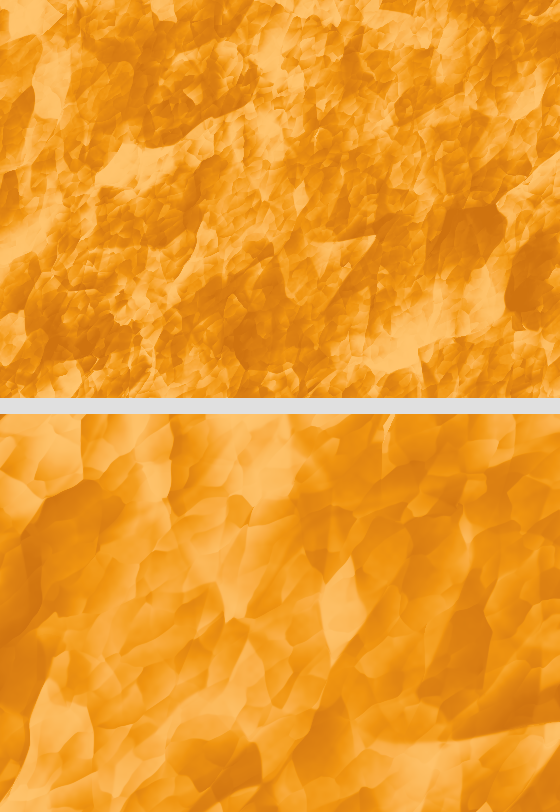
Top: the whole. Bottom: its middle third, enlarged.
Give the GLSL for this texture, as a WebGL 1 fragment shader.

```glsl
precision highp float;
// Crumpled orange paper: sharp facets, soft bends and fine creases lit from one side.

uniform vec2 u_resolution;

vec3 hash(vec2 cell) {
  vec3 a = fract(cell.xyx * vec3(0.1031, 0.1030, 0.0973));
  a += dot(a, a.yxz + 33.33);
  return fract((a.xxy + a.yzz) * a.zyx);
}

// Smooth value noise with two independent channels, 0 to 1
vec2 noise(vec2 p) {
  vec2 i = floor(p), f = fract(p);
  f = f * f * (3.0 - 2.0 * f);
  vec2 low = mix(hash(i).xy, hash(i + vec2(1.0, 0.0)).xy, f.x);
  vec2 high = mix(hash(i + vec2(0.0, 1.0)).xy, hash(i + 1.0).xy, f.x);
  return mix(low, high, f.y);
}

// Light on irregular facets: each cell has its own tilt and bend,
// blended across a narrow border
float facets(vec2 p, float sharpness) {
  vec2 home = floor(p);
  float light = 0.0, total = 0.0;
  for (int y = -1; y <= 1; y++) {
    for (int x = -1; x <= 1; x++) {
      vec2 cell = home + vec2(float(x), float(y));
      vec2 offset = p - cell - hash(cell).xy;
      vec3 tilt = hash(cell + 71.0) * 2.0 - 1.0;
      float weight = exp(-sharpness * dot(offset, offset)) + 1e-30;
      light += weight * (0.75 * tilt.z + 2.6 * dot(tilt.xy, offset));
      total += weight;
    }
  }
  return light / total;
}

// Thin wrinkle along a noise contour: bright on one flank, dark on the other
float wrinkle(vec2 p) {
  float side = (noise(p).x - 0.5) / 0.035;
  return side * exp(-0.5 * side * side);
}

vec3 paperColor(float v) {
  vec3 c = mix(vec3(0.81, 0.45, 0.06), vec3(0.85, 0.49, 0.07), smoothstep(0.0, 0.065, v));
  c = mix(c, vec3(0.89, 0.53, 0.07), clamp((v - 0.065) / 0.175, 0.0, 1.0));
  c = mix(c, vec3(0.94, 0.58, 0.06), clamp((v - 0.24) / 0.22, 0.0, 1.0));
  c = mix(c, vec3(0.96, 0.63, 0.14), clamp((v - 0.46) / 0.195, 0.0, 1.0));
  c = mix(c, vec3(0.98, 0.68, 0.27), clamp((v - 0.655) / 0.165, 0.0, 1.0));
  c = mix(c, vec3(0.99, 0.74, 0.38), clamp((v - 0.82) / 0.125, 0.0, 1.0));
  return mix(c, vec3(1.0, 0.77, 0.43), clamp((v - 0.945) / 0.055, 0.0, 1.0));
}

void main() {
  vec2 uv = gl_FragCoord.xy / u_resolution;
  vec2 p = gl_FragCoord.xy / u_resolution.y;

  // Broad drift: lighter toward the right
  float light = 0.4 * (uv.x - 0.5) - 0.08;

  // Folds from large to small, stretched along a steep rising diagonal
  float frequency = 2.7;
  float crumpling = 0.55 + 0.9 * noise(p * 4.0 + 19.0).x;
  for (int i = 0; i < 5; i++) {
    float level = float(i);
    float angle = 1.1 + 0.45 * cos(level * 2.4);
    float c = cos(angle), s = sin(angle);
    vec2 q = mat2(c, -s, s, c) * p * vec2(0.65, 1.15) * frequency + level * 17.3;
    q += 0.45 * (noise(q * 1.1 + 5.0) - 0.5) + 0.1 * (noise(q * 3.7) - 0.5);
    q += 0.12 * light;  // small folds break at the larger creases

    float strength = i == 0 ? 0.4 : 0.9 * pow(0.78, level - 1.0);
    if (i > 2) strength *= crumpling * 0.9;
    light += strength * facets(q, min(85.0, 1700.0 / frequency));
    frequency *= 2.0;
  }

  // Fine creases in two directions, then paper grain
  vec2 bent = p + 0.03 * noise(p * 14.0);
  light += 0.5 * crumpling * wrinkle(vec2(bent.x + 0.5 * bent.y, bent.y - 0.4 * bent.x) * 6.0);
  light += 0.35 * crumpling * wrinkle(vec2(bent.x - 0.6 * bent.y, bent.y) * 9.0 + 40.0);
  light += 0.2 * (noise(p * 190.0).x - 0.5);

  // Spread the light evenly over the range of tones
  float tone = 1.0 / (1.0 + exp(-1.6 * light));
  gl_FragColor = vec4(paperColor(tone), 1.0);
}
```
